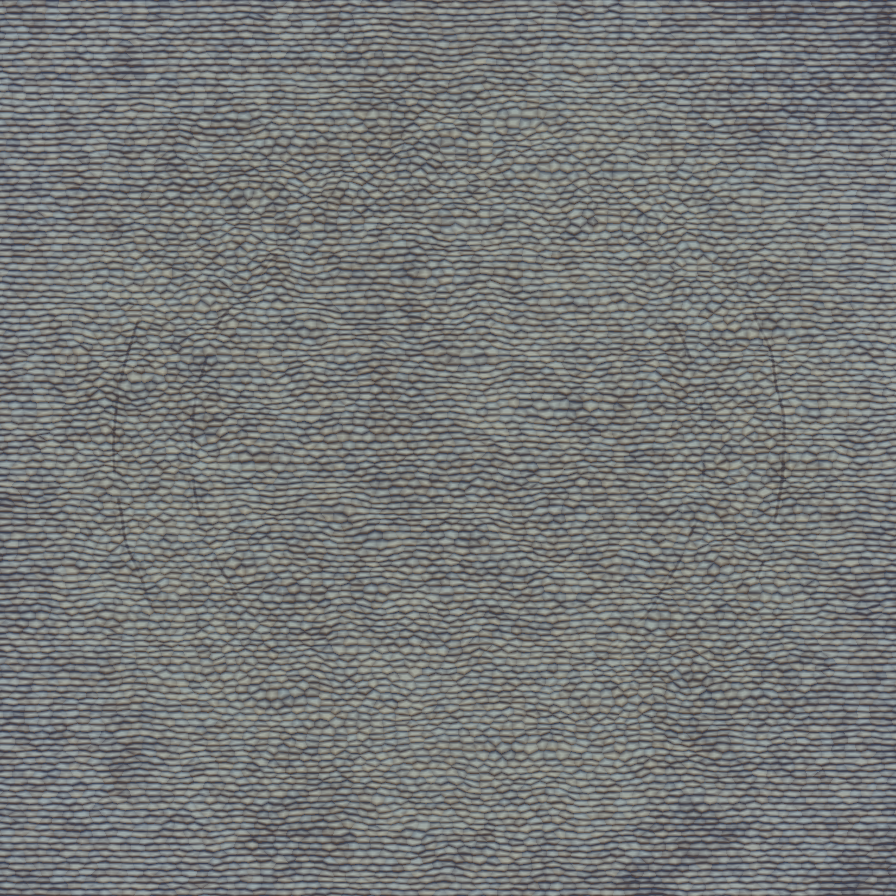
Reproduce this texture procedurally as a WebGL 2 fragment shader.

```glsl
#version 300 es
precision highp float;
// Fine woven skin: flat, staggered cells in rows, parted by dark seams.
// A jittered Voronoi grid gives the cells; a faint round band makes them
// rounder, and broken concentric creases follow its two rims.

#define ROWS 136.0
#define COLUMNS 70.0
#define SEAM_REACH 0.43
#define ROW_WOBBLE 1.1
#define BAND_RADIUS 0.335
#define BAND_WIDTH 0.075
#define INNER_CREASE 0.288
#define OUTER_CREASE 0.374
#define DARK vec3(0.265, 0.250, 0.275)
#define MIDDLE vec3(0.470, 0.478, 0.475)
#define LIGHT vec3(0.625, 0.657, 0.635)

uniform vec2 u_resolution;
out vec4 fragColor;

float hash(vec2 p) {
  return fract(sin(dot(p, vec2(127.1, 311.7))) * 43758.5453);
}

float noise(vec2 p) {
  vec2 cell = floor(p), f = fract(p);
  f = f * f * (3.0 - 2.0 * f);
  float low = mix(hash(cell), hash(cell + vec2(1, 0)), f.x);
  float high = mix(hash(cell + vec2(0, 1)), hash(cell + vec2(1, 1)), f.x);
  return mix(low, high, f.y);
}

// Centre of a cell in grid units; every row slides by its own amount.
vec2 cellCentre(vec2 id, float roundness) {
  vec2 jitter = vec2(hash(id), hash(id + 57.3)) - 0.5;
  float slide = 0.5 * mod(id.y, 2.0) + 0.3 * hash(vec2(id.y, 9.1));
  return id + 0.5 + vec2(slide - 0.4, 0.0)
       + jitter * vec2(0.6, mix(0.26, 0.55, roundness));
}

// Returns seam height (0 on a seam, 1 inside a cell) and the nearest cell.
float cellHeight(vec2 p, float roundness, out vec2 nearest, out vec2 toCentre) {
  vec2 base = floor(p);
  vec2 metric = vec2(mix(0.7, 1.5, roundness), 1.0);
  float best = 1e5;
  for (int y = -1; y <= 1; y++) {
    for (int x = -2; x <= 2; x++) {
      vec2 id = base + vec2(x, y);
      vec2 d = (cellCentre(id, roundness) - p) * metric;
      if (dot(d, d) < best) {
        best = dot(d, d);
        nearest = id;
        toCentre = d;
      }
    }
  }
  float height = 1.0;
  for (int y = -1; y <= 1; y++) {
    for (int x = -2; x <= 2; x++) {
      if (x == 0 && y == 0) continue;
      vec2 d = (cellCentre(nearest + vec2(x, y), roundness) - p) * metric;
      vec2 across = normalize(d - toCentre);
      float border = dot(0.5 * (d + toCentre), across);
      float ramp = clamp(border / SEAM_REACH, 0.0, 1.0);
      // Upright seams are fainter than level ones.
      float strength = mix(mix(0.35, 0.75, roundness), 1.0, smoothstep(0.2, 0.85, abs(across.y)));
      height = min(height, 1.0 - strength * (1.0 - ramp));
    }
  }
  return height;
}

float crease(float radius, float rim) {
  return 1.0 - smoothstep(0.0004, 0.0026, abs(radius - rim));
}

void main() {
  vec2 uv = gl_FragCoord.xy / u_resolution;
  vec2 c = uv - 0.5;
  float radius = length(c) + 0.006 * (noise(uv * 28.0) - 0.5);
  float offset = (radius - BAND_RADIUS) / BAND_WIDTH;
  float band = exp(-offset * offset);
  float outside = smoothstep(0.36, 0.6, radius);

  // Cells, with rows that wander more near the middle
  float roundness = 0.27 + 0.26 * band - 0.22 * outside + 0.3 * (noise(uv * 20.0) - 0.5);
  roundness = clamp(roundness, 0.0, 1.0);
  vec2 p = uv * vec2(COLUMNS, ROWS);
  p.y += ROW_WOBBLE * (1.0 - 0.75 * outside) * (noise(uv * vec2(26.0, 34.0)) - 0.5);
  vec2 id, toCentre;
  float height = cellHeight(p, roundness, id, toCentre);

  // Tone: seams, uneven cells and surface grain
  float tone = height;
  tone += 0.22 * (hash(id + 13.7) - 0.5);
  tone += 0.30 * (noise(uv * vec2(120.0, 260.0)) - 0.5);
  tone += 0.13 * (noise(uv * 9.0) - 0.5);
  tone = mix(0.5, tone, mix(0.98, 1.1, outside) - 0.06 * band) + 0.015;

  // Broken creases, strongest on the flanks
  float flank = c.x * c.x / max(dot(c, c), 1e-4);
  float broken = smoothstep(0.25, 0.65, noise(uv * vec2(30.0, 44.0)));
  tone -= 0.32 * broken * crease(radius, INNER_CREASE) * mix(0.4, 1.0, flank);
  tone -= 0.36 * broken * crease(radius, OUTER_CREASE) * smoothstep(0.65, 0.95, flank);

  // Soft smudges in the outer field
  tone -= 0.20 * outside * smoothstep(0.72, 0.95, noise(uv * 14.0 + 4.0));
  tone = clamp(tone, 0.0, 1.0);

  // Colour: grey ramp, warm and cool fringes, cooler rim
  vec3 color = mix(DARK, MIDDLE, min(tone * 2.0, 1.0));
  color = mix(color, LIGHT, clamp(tone * 2.0 - 1.0, 0.0, 1.0));
  float fringe = toCentre.y * (0.5 + hash(id + 31.9)) + 0.5 * (hash(id + 71.3) - 0.5);
  color += vec3(0.060, 0.004, -0.060) * clamp(fringe, -0.6, 0.6);
  color += vec3(-0.008, -0.004, 0.016) * (outside - 0.3);
  fragColor = vec4(color, 1.0);
}
```
